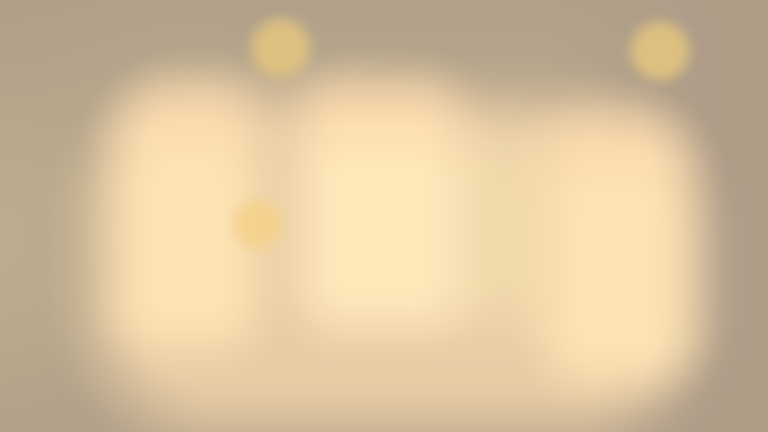
Write a WebGL 2 fragment shader that draws this background.

```glsl
#version 300 es
precision highp float;
// Blurred warm interior: three glowing panes in a wide amber halo on taupe,
// with small golden lights. Every shape is a rounded box or disc whose
// signed distance is turned into a soft coverage and blended in order.

uniform vec2 u_resolution;
out vec4 outColor;

const float DESIGN_ASPECT = 16.0 / 9.0;

const vec3 TAUPE      = vec3(0.685, 0.615, 0.535);
const vec3 OLIVE      = vec3(0.735, 0.675, 0.555);
const vec3 HALO       = vec3(0.910, 0.800, 0.645);
const vec3 PALE_GAP   = vec3(0.945, 0.855, 0.675);
const vec3 PEACH      = vec3(0.985, 0.855, 0.680);
const vec3 CREAM      = vec3(0.995, 0.895, 0.705);
const vec3 PALE_CREAM = vec3(0.998, 0.910, 0.730);
const vec3 GOLD       = vec3(0.880, 0.765, 0.500);
const vec3 AMBER      = vec3(0.960, 0.820, 0.545);

float roundedBox(vec2 p, vec2 halfSize, float radius) {
    vec2 q = abs(p) - halfSize + radius;
    return length(max(q, 0.0)) + min(max(q.x, q.y), 0.0) - radius;
}

// Coverage falling from 1 to 0 across a band centred on the edge.
float softFill(float dist, float blur) {
    return 1.0 - smoothstep(-blur, blur, dist);
}

// Taupe wall, a little greener on the left and around the halo.
vec3 wall(vec2 p) {
    float left = 1.0 - smoothstep(0.0, 0.6, p.x);
    float middle = exp(-6.0 * (p.y - 0.45) * (p.y - 0.45));
    float rim = exp(-30.0 * (p.y - 0.84) * (p.y - 0.84));
    rim *= softFill(abs(p.x - 0.85) - 0.6, 0.25);
    return mix(TAUPE, OLIVE, clamp(left * middle + 0.5 * rim, 0.0, 1.0));
}

// Upright glowing pane, peach toward its top edge.
vec3 addPane(vec3 base, vec2 p, vec2 center, vec2 halfSize, vec3 tint) {
    vec2 q = p - center;
    float cover = softFill(roundedBox(q, halfSize, 0.12), 0.105);
    float top = smoothstep(0.2, 0.95, q.y / halfSize.y);
    return mix(base, mix(tint, PEACH, top), cover);
}

vec3 addLight(vec3 base, vec2 p, vec2 center, float radius, vec3 tint) {
    float cover = softFill(length(p - center) - radius, 0.028);
    return mix(base, tint, 0.92 * cover);
}

void main() {
    vec2 p = gl_FragCoord.xy / u_resolution.y;
    p.x += 0.5 * (DESIGN_ASPECT - u_resolution.x / u_resolution.y);

    vec3 color = wall(p);

    // Wide halo, its top edge sinking slightly to the right
    vec2 haloPoint = p - vec2(0.91, 0.385);
    haloPoint.y += 0.04 * haloPoint.x * smoothstep(-0.2, 0.3, haloPoint.y);
    float halo = softFill(roundedBox(haloPoint, vec2(0.70, 0.385), 0.30), 0.13);
    color = mix(color, HALO, halo);

    // Pale wall between the middle and right panes
    float gap = softFill(roundedBox(p - vec2(1.16, 0.47), vec2(0.15, 0.22), 0.1), 0.12);
    color = mix(color, PALE_GAP, 0.9 * gap);

    // Panes
    color = addPane(color, p, vec2(0.435, 0.495), vec2(0.155, 0.295), CREAM);
    color = addPane(color, p, vec2(0.882, 0.520), vec2(0.185, 0.280), PALE_CREAM);
    color = addPane(color, p, vec2(1.425, 0.425), vec2(0.160, 0.300), CREAM);

    // Golden lights
    color = addLight(color, p, vec2(0.650, 0.889), 0.066, GOLD);
    color = addLight(color, p, vec2(1.528, 0.882), 0.066, GOLD);
    color = addLight(color, p, vec2(0.597, 0.481), 0.054, AMBER);

    outColor = vec4(color, 1.0);
}
```
